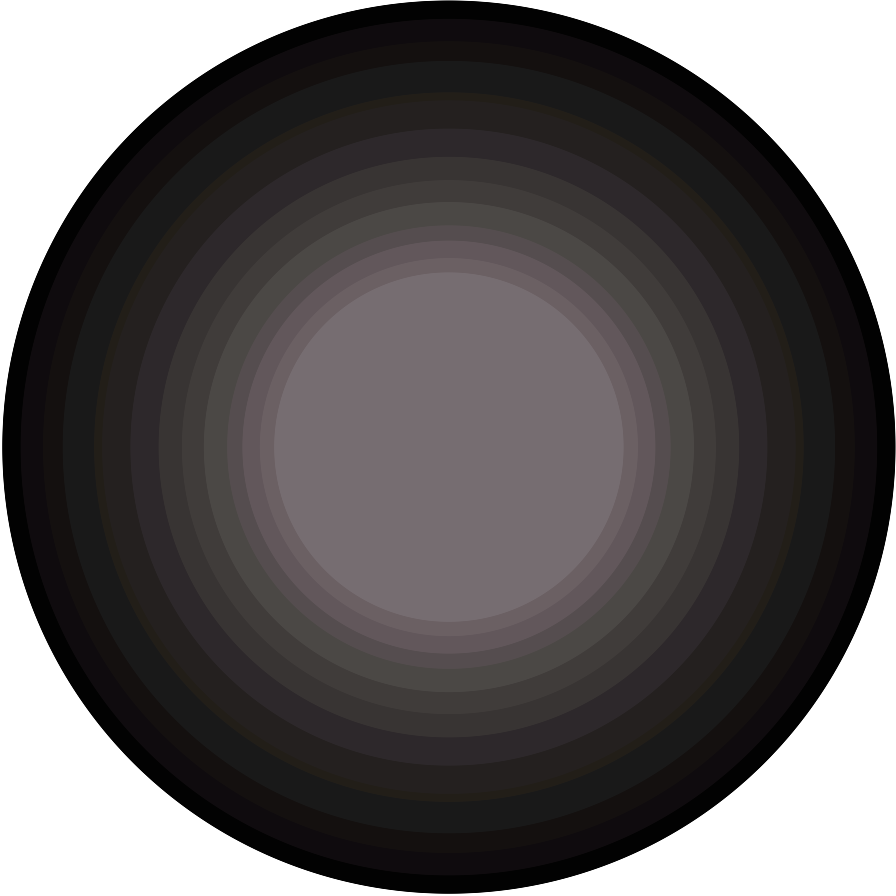
Write a WebGL 1 fragment shader that draws this background.

```glsl
precision highp float;

uniform vec2 u_resolution;

// Disc placement, in units of the shorter canvas side
const vec2 CENTER_OFFSET = vec2(0.001, 0.001);
const float DISC_RADIUS = 0.4985;
const float EDGE_PIXELS = 0.5;

// Outer radius of each inner band, from rim to core
const vec4 RIM_RADII = vec4(0.478, 0.453, 0.431, 0.396);
const vec4 SHADE_RADII = vec4(0.387, 0.3555, 0.324, 0.298);
const vec4 GLOW_RADII = vec4(0.2735, 0.2475, 0.2305, 0.211);
const float CORE_RADIUS = 0.195;

// Band colours, from rim to core
const vec3 PAPER = vec3(1.0);
const vec3 BLACK_RIM = vec3(0.008);
const vec3 PLUM_BLACK = vec3(0.059, 0.043, 0.053);
const vec3 BROWN_BLACK = vec3(0.078, 0.064, 0.060);
const vec3 CHARCOAL = vec3(0.098);
const vec3 OLIVE_LINE = vec3(0.133, 0.118, 0.096);
const vec3 DARK_UMBER = vec3(0.141, 0.126, 0.121);
const vec3 DARK_MAUVE = vec3(0.176, 0.157, 0.168);
const vec3 DEEP_GREY = vec3(0.220, 0.204, 0.199);
const vec3 WARM_GREY = vec3(0.251, 0.235, 0.228);
const vec3 STONE = vec3(0.295, 0.282, 0.272);
const vec3 DUSK = vec3(0.333, 0.303, 0.308);
const vec3 MAUVE = vec3(0.384, 0.341, 0.358);
const vec3 ROSE_GREY = vec3(0.420, 0.376, 0.388);
const vec3 CORE = vec3(0.463, 0.427, 0.443);

// Paints a smooth-edged disc over the colour so far
void paintDisc(inout vec3 color, float dist, float radius, float soft, vec3 tint) {
  color = mix(tint, color, smoothstep(radius - soft, radius + soft, dist));
}

void main() {
  float side = min(u_resolution.x, u_resolution.y);
  vec2 point = (gl_FragCoord.xy - 0.5 * u_resolution) / side;
  float dist = length(point - CENTER_OFFSET);
  float soft = EDGE_PIXELS / side;

  vec3 color = PAPER;

  // Dark rim
  paintDisc(color, dist, DISC_RADIUS, soft, BLACK_RIM);
  paintDisc(color, dist, RIM_RADII.x, soft, PLUM_BLACK);
  paintDisc(color, dist, RIM_RADII.y, soft, BROWN_BLACK);
  paintDisc(color, dist, RIM_RADII.z, soft, CHARCOAL);
  paintDisc(color, dist, RIM_RADII.w, soft, OLIVE_LINE);

  // Middle shades
  paintDisc(color, dist, SHADE_RADII.x, soft, DARK_UMBER);
  paintDisc(color, dist, SHADE_RADII.y, soft, DARK_MAUVE);
  paintDisc(color, dist, SHADE_RADII.z, soft, DEEP_GREY);
  paintDisc(color, dist, SHADE_RADII.w, soft, WARM_GREY);

  // Glow around the flat core
  paintDisc(color, dist, GLOW_RADII.x, soft, STONE);
  paintDisc(color, dist, GLOW_RADII.y, soft, DUSK);
  paintDisc(color, dist, GLOW_RADII.z, soft, MAUVE);
  paintDisc(color, dist, GLOW_RADII.w, soft, ROSE_GREY);
  paintDisc(color, dist, CORE_RADIUS, soft, CORE);

  gl_FragColor = vec4(color, 1.0);
}
```
